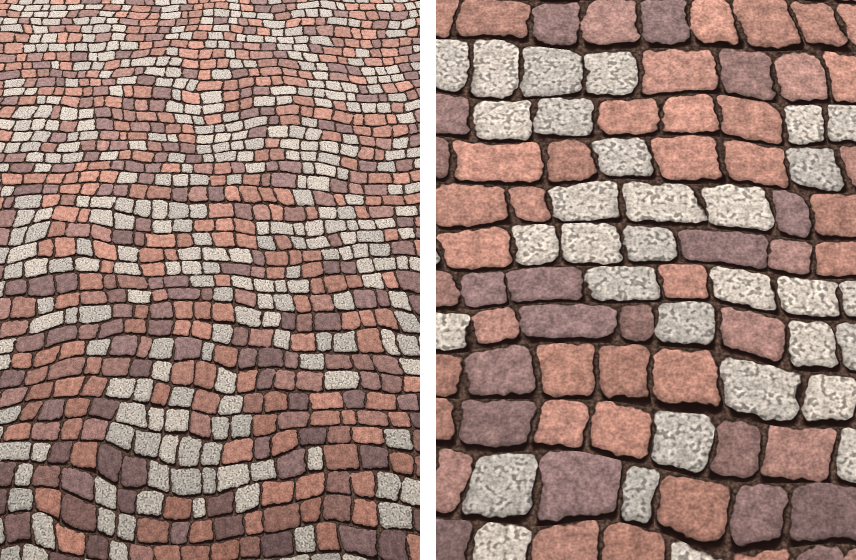
Left, the full canvas; right, a detail of the centre.
Give the GLSL for this texture, as a WebGL 1 fragment shader.

```glsl
precision highp float;
// Sunlit cobblestone paving in red and pale grey, receding into the distance.
uniform vec2 u_resolution;

float hash(vec2 p) {
  vec3 q = fract(vec3(p.xyx) * 0.1031);
  q += dot(q, q.yzx + 33.33);
  return fract((q.x + q.y) * q.z);
}

vec2 gradientAt(vec2 cell) {
  float angle = 6.2832 * hash(cell + 71.0);
  return vec2(cos(angle), sin(angle));
}

float gradientNoise(vec2 p) {
  vec2 i = floor(p), f = p - i;
  vec2 w = f * f * f * (f * (f * 6.0 - 15.0) + 10.0);
  float a = dot(gradientAt(i), f);
  float b = dot(gradientAt(i + vec2(1, 0)), f - vec2(1, 0));
  float c = dot(gradientAt(i + vec2(0, 1)), f - vec2(0, 1));
  float d = dot(gradientAt(i + 1.0), f - 1.0);
  return mix(mix(a, b, w.x), mix(c, d, w.x), w.y);
}

float roundedBox(vec2 p, vec2 halfSize, float radius) {
  vec2 q = abs(p) - halfSize + radius;
  return length(max(q, 0.0)) + min(max(q.x, q.y), 0.0) - radius;
}

// Uneven joint position between neighbouring stones of a row.
float jointX(float column, float row) {
  return column + 0.5 * (hash(vec2(column, row) + 13.0) - 0.5);
}

// st: x centred, both axes in canvas heights.
vec3 paving(vec2 st) {
  // Perspective ground plane, measured in stones
  float scale = 1.0 - 0.5 * st.y;
  vec2 ground = vec2(st.x / (0.0495 * scale), st.y / (0.052 * scale)) + 40.0;
  vec2 laid = ground;
  laid.y += 1.5 * gradientNoise(ground * 0.13) + 0.3 * gradientNoise(ground * 0.55 + 9.0);
  laid.x += 1.2 * gradientNoise(ground * 0.11 + 31.0) + 0.25 * gradientNoise(ground * 0.6 + 5.0);

  // Find the stone
  float row = floor(laid.y);
  float shift = hash(vec2(row, 3.0));
  float x = laid.x + shift;
  float column = floor(x);
  if (x < jointX(column, row)) column -= 1.0;
  else if (x > jointX(column + 1.0, row)) column += 1.0;
  float left = jointX(column, row), right = jointX(column + 1.0, row);
  vec2 id = vec2(column, row);
  float tone = hash(id + 101.0), kind = hash(id + 207.0);

  // Worn, slightly turned outline
  vec2 p = vec2(x - 0.5 * (left + right), fract(laid.y) - 0.53);
  float turn = 0.16 * (hash(id + 307.0) - 0.5);
  p += turn * vec2(-p.y, p.x);
  vec2 halfSize = vec2(0.5 * (right - left) - 0.045, 0.465 - 0.05 * hash(id + 401.0));
  float wobble = 0.07 * gradientNoise(ground * 3.3) + 0.04 * gradientNoise(ground * 8.0);
  float edge = roundedBox(p, halfSize, 0.15) + wobble;
  float side = roundedBox(p + vec2(-0.02, 0.1), halfSize, 0.13) + wobble;

  // Grain
  float coarse = gradientNoise(ground * 4.5 + 17.0);
  float fine = gradientNoise(ground * 13.0);
  float speckle = gradientNoise(ground * 24.0 + 7.0);

  // Pale stones gather in loose bands
  vec2 place = vec2(column - shift, row);
  float band = gradientNoise(vec2(place.x + 0.25 * place.y, 0.45 * place.y) * 0.37);
  float pale = step(0.61, kind + 0.85 * band);
  vec3 red = mix(vec3(0.52, 0.41, 0.40), vec3(0.71, 0.50, 0.43), smoothstep(0.05, 0.75, tone));
  red *= 0.88 + 0.24 * hash(id + 503.0);
  vec3 grey = mix(vec3(0.74, 0.71, 0.67), vec3(0.86, 0.81, 0.75), tone);
  vec3 stone = mix(red, grey, pale);

  // Sunlight, stronger further away
  stone *= mix(0.88, 1.18, st.y) - 0.05 * st.x;
  stone = mix(stone, vec3(0.92, 0.82, 0.79), 0.25 * st.y);
  stone *= 1.0 + 0.24 * coarse + 0.24 * fine + 0.22 * speckle;
  stone *= 1.0 - pale * 0.3 * smoothstep(0.1, 0.5, coarse - fine);
  float rim = smoothstep(-0.13, 0.0, edge);
  stone *= 1.0 + rim * (0.35 * p.y - 0.09);

  // Sandy joints with the shaded front of each stone
  vec3 joint = vec3(0.35, 0.27, 0.23) * (1.0 + 0.6 * fine + 0.5 * speckle);
  joint = mix(joint, vec3(0.13, 0.08, 0.07), smoothstep(0.05, -0.03, side));
  joint *= 0.7 + 0.3 * smoothstep(0.0, 0.08, edge);
  return mix(stone, joint, smoothstep(-0.015, 0.015, edge));
}

void main() {
  // Average nine samples per pixel for smooth edges
  vec3 sum = vec3(0.0);
  for (int j = 0; j < 3; j++) {
    for (int i = 0; i < 3; i++) {
      vec2 offset = (vec2(float(i), float(j)) - 1.0) / 3.0;
      vec2 st = (gl_FragCoord.xy + offset - vec2(0.5 * u_resolution.x, 0.0)) / u_resolution.y;
      sum += clamp(paving(st), 0.0, 1.0);
    }
  }
  gl_FragColor = vec4(sum / 9.0, 1.0);
}
```
